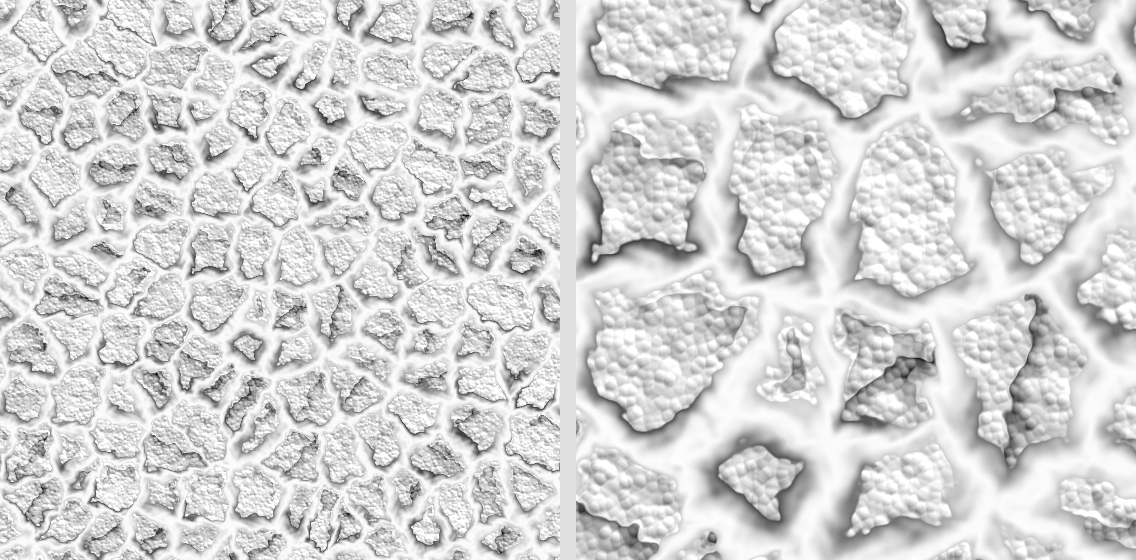
Left, the full canvas; right, a detail of the centre.
This texture map is drawn by a three.js fragment shader. Its source:

```glsl
varying vec2 vUv;

vec2 hash2(vec2 p) {
  vec3 q = fract(p.xyx * vec3(0.1031, 0.1030, 0.0973));
  q += dot(q, q.yzx + 33.33);
  return fract((q.xx + q.yz) * q.zy);
}

// Wrapped cellular noise: rounded knobs of random height
float knobs(vec2 uv, float n) {
  vec2 p = uv * n, cell = floor(p);
  float top = 0.0;
  for (int j = -1; j <= 1; j++)
    for (int i = -1; i <= 1; i++) {
      vec2 c = cell + vec2(float(i), float(j));
      vec2 id = mod(c, n);
      vec2 r = c + hash2(id + 3.0) - p;
      top = max(top, hash2(id + 57.0).x * (1.0 - 1.6 * dot(r, r)));
    }
  return top;
}

float roughness(vec2 uv) {
  return 0.4 * knobs(uv, 38.0) + 0.38 * knobs(uv, 83.0) + 0.24 * knobs(uv, 190.0);
}

// Periodic wobble from layered sines
vec2 wobble(vec2 uv) {
  vec2 a = 6.2831853 * uv;
  return 0.05 * sin(a.yx * vec2(17.0, 19.0) + 2.0 * sin(a * vec2(11.0, 13.0)))
       + 0.02 * sin(a.yx * vec2(43.0, 37.0) + 3.0 * sin(a * vec2(29.0, 31.0)));
}

// Wrapped Voronoi: border distance, with site offset and id of the cell
float stoneCell(vec2 p, float n, out vec2 fromSite, out vec2 id) {
  vec2 cell = floor(p), home = cell, site = vec2(0.0);
  float nearest = 9.0;
  for (int j = -1; j <= 1; j++)
    for (int i = -1; i <= 1; i++) {
      vec2 c = cell + vec2(float(i), float(j));
      vec2 r = c + 0.04 + 0.92 * hash2(mod(c, n)) - p;
      if (dot(r, r) < nearest) {
        nearest = dot(r, r);
        site = r;
        home = c;
      }
    }
  float border = 9.0;
  for (int j = -2; j <= 2; j++)
    for (int i = -2; i <= 2; i++) {
      vec2 c = home + vec2(float(i), float(j));
      vec2 r = c + 0.04 + 0.92 * hash2(mod(c, n)) - p;
      vec2 across = r - site;
      if (dot(across, across) > 0.0001) {
        float d = dot(0.5 * (site + r), normalize(across));
        float k = max(0.06 - abs(border - d), 0.0);
        border = min(border, d) - k * k * 4.0;
      }
    }
  fromSite = -site;
  id = mod(home, n);
  return border;
}

void main() {
  vec2 r, id;
  float border = stoneCell(vUv * 12.0 + wobble(vUv), 12.0, r, id);
  vec2 size = hash2(id + 21.0), chip = hash2(id + 43.0), depth = hash2(id + 71.0);

  // Relief lit from the upper right
  vec2 light = vec2(0.42, 0.91);
  float rough = roughness(vUv);
  float slope = roughness(vUv + light * 0.0022) - rough;
  float below = dot(r / (length(r) + 0.03), -light);

  float gap = mix(0.07, 0.21, size.x) * (1.0 + 0.45 * below);
  float inside = border - gap + 0.07 * (rough - 0.4);

  // Mortar with soft contact shadows, deepest under the stones
  float contact = clamp(1.0 + min(inside, 0.0) / gap, 0.0, 1.0);
  float strength = 0.2 + 0.65 * smoothstep(-0.4, 0.9, below) * (0.45 + 0.55 * size.y);
  float mortar = 0.985 - strength * pow(contact, 1.7) - 0.06 * slope;

  // Stone face
  float stone = 0.92 - 0.07 * depth.y - 1.25 * slope + 0.06 * (rough - 0.4);
  stone -= 0.1 * smoothstep(0.1, 0.0, inside) * smoothstep(-0.2, 0.8, below);

  // Raised upper rim shading the face beneath it
  float rim = inside - 0.03 - 0.07 * chip.y + 0.06 * (rough - 0.4);
  float ledge = smoothstep(0.0, 0.025, rim) * exp(-max(rim, 0.0) / 0.07);
  stone -= 0.6 * depth.x * ledge * smoothstep(0.1, 0.85, -below);

  // Broken step across some of the stones
  float turn = (chip.x - 0.5) * 2.4 + 0.3;
  float fall = dot(r, vec2(sin(turn), -cos(turn))) + mix(-0.05, 0.24, size.y);
  fall += 0.12 * (rough - 0.4);
  float crack = smoothstep(0.0, 0.025, fall) * exp(-max(fall, 0.0) / 0.09);
  stone -= 0.65 * crack * smoothstep(0.4, 0.9, depth.y);

  float tone = mix(mortar, stone, smoothstep(-0.014, 0.014, inside));
  gl_FragColor = vec4(vec3(clamp(tone, 0.04, 1.0)), 1.0);
}
```
